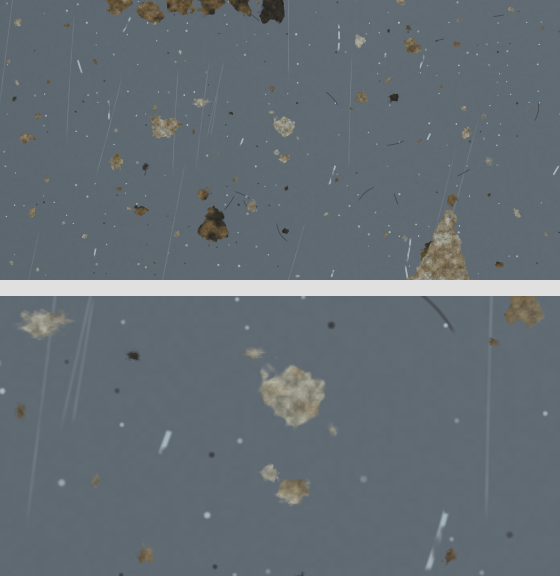
Top: the whole. Bottom: its middle third, enlarged.
Reproduce this texture procedurally as a WebGL 1 fragment shader.

```glsl
precision highp float;
// Brown and pale mineral crumbs, bright glints and faint scratches on slate-grey glass.
uniform vec2 u_resolution;

const vec3 GLASS = vec3(0.375, 0.415, 0.450);
const vec3 UMBER = vec3(0.17, 0.16, 0.135);
const vec3 BROWN = vec3(0.39, 0.32, 0.21);
const vec3 TAN = vec3(0.50, 0.455, 0.36);
const vec3 PALE = vec3(0.60, 0.595, 0.54);
const vec3 GLINT = vec3(0.72, 0.78, 0.81);
const vec3 FIBRE = vec3(0.21, 0.21, 0.22);
const float SOFTNESS = 0.004;
const float SCRATCH_OPACITY = 0.13;
const float SPECK_CELL = 0.036;
const float SPECK_CHANCE = 0.16;

float hash(vec2 p) {
  return fract(sin(dot(p, vec2(127.1, 311.7))) * 43758.5453);
}

vec2 hash2(vec2 p) {
  return vec2(hash(p), hash(p + 37.3));
}

float noise(vec2 p) {
  vec2 i = floor(p), f = fract(p);
  f = f * f * (3.0 - 2.0 * f);
  return mix(mix(hash(i), hash(i + vec2(1.0, 0.0)), f.x),
             mix(hash(i + vec2(0.0, 1.0)), hash(i + 1.0), f.x), f.y);
}

float fbm(vec2 p) {
  return 0.53 * noise(p) + 0.3 * noise(p * 2.1 + 5.7) + 0.17 * noise(p * 4.3 + 9.2);
}

float softEdge() {
  return max(SOFTNESS, 1.0 / u_resolution.y);
}

vec3 crumbColour(float tone, vec2 p) {
  float t = clamp(tone + 0.5 * (noise(p * 45.0) - 0.5), 0.0, 1.0);
  vec3 c = mix(UMBER, BROWN, smoothstep(0.05, 0.35, t));
  c = mix(c, TAN, smoothstep(0.35, 0.65, t));
  c = mix(c, PALE, smoothstep(0.65, 0.95, t));
  return c * (0.68 + 0.64 * fbm(p * 110.0));
}

// Ragged crumb around the local origin of q
vec3 addCrumb(vec3 base, vec2 p, vec2 q, float radius, float tone, float seed) {
  if (length(q) > radius * 2.2) return base;
  float a = seed * 6.283;
  vec2 r = vec2(q.x * cos(a) - q.y * sin(a), q.x * sin(a) + q.y * cos(a));
  r.y *= 1.0 + 0.6 * fract(seed * 7.0);
  float outline = radius * (0.35 + 1.3 * fbm(r / radius * 1.5 + seed * 50.0));
  float blur = softEdge() * (0.7 + fract(seed * 13.0));
  float mask = 1.0 - smoothstep(-blur, blur, length(r) - outline);
  return mix(base, crumbColour(tone, p), mask * 0.95);
}

vec3 addCrumbLayer(vec3 base, vec2 p, float cell, float radius, float chance) {
  vec2 home = floor(p / cell);
  for (int j = -1; j <= 1; j++) {
    for (int i = -1; i <= 1; i++) {
      vec2 id = home + vec2(float(i), float(j));
      vec2 key = id + cell * 91.0;
      if (hash(key + 3.1) > chance) continue;
      vec2 centre = (id + 0.15 + 0.7 * hash2(key)) * cell;
      float size = radius * mix(0.55, 1.3, hash(key + 8.4));
      base = addCrumb(base, p, p - centre, size, hash(key + 5.9), hash(key + 12.7));
    }
  }
  return base;
}

// Tapered, slightly bent line; the angle is measured from the vertical
float stroke(vec2 q, float angle, float halfLength, float width, float bend) {
  float along = dot(q, vec2(sin(angle), cos(angle)));
  float across = dot(q, vec2(cos(angle), -sin(angle))) + bend * along * along;
  return (1.0 - smoothstep(width * 0.3, width + softEdge() * 0.6, abs(across)))
       * (1.0 - smoothstep(0.7 * halfLength, halfLength, abs(along)));
}

vec3 addSpecks(vec3 base, vec2 p) {
  vec2 id = floor(p / SPECK_CELL);
  float crowd = 0.4 + 1.2 * noise(p * 4.0 + 2.0);
  if (hash(id + 71.0) > SPECK_CHANCE * crowd) return base;
  vec2 q = p - (id + 0.25 + 0.5 * hash2(id + 20.0)) * SPECK_CELL;
  float size = mix(0.001, 0.004, pow(hash(id + 44.0), 3.0));
  float mask = 1.0 - smoothstep(size * 0.4, size + softEdge() * 0.8, length(q));
  vec3 colour = hash(id + 55.0) < 0.22 ? FIBRE : GLINT;
  return mix(base, colour, mask * mix(0.3, 0.9, hash(id + 66.0)));
}

void main() {
  vec2 p = gl_FragCoord.xy / u_resolution.y;
  float width = u_resolution.x / u_resolution.y;

  // Glass with a slow drift in brightness
  vec3 colour = GLASS + 0.014 * (noise(p * 1.6) - 0.5) + 0.012 * (p.x / width - 0.5);
  colour += 0.010 * (noise(p * 130.0) - 0.5);

  // Long scratches, short glints and dark fibres
  for (int i = 0; i < 14; i++) {
    vec2 key = vec2(float(i), 4.0);
    vec2 q = p - hash2(key) * vec2(width, 1.0);
    float h = hash(key + 9.0), g = hash(key + 17.0);
    float scratch = stroke(q, 0.3 * h, mix(0.08, 0.3, g), 0.001, 0.1 * (h - 0.5));
    colour = mix(colour, GLINT, scratch * SCRATCH_OPACITY * (0.5 + noise(p * 25.0)));
    q = p - hash2(key + 30.0) * vec2(width, 1.0);
    float glint = stroke(q, 0.9 * (g - 0.35), mix(0.015, 0.06, h * h), 0.003, 2.0 * (h - 0.5));
    colour = mix(colour, GLINT, glint * smoothstep(0.2, 0.65, noise(p * 75.0)) * 0.8);
    q = p - hash2(key + 60.0) * vec2(width, 1.0);
    float fibre = stroke(q, 6.3 * h, mix(0.012, 0.045, g), 0.0012, 14.0 * (g - 0.5));
    colour = mix(colour, FIBRE, fibre * 0.5);
  }

  // Crumbs from fine to coarse
  colour = addSpecks(colour, p);
  colour = addCrumbLayer(colour, p, 0.095, 0.009, 0.30);
  colour = addCrumbLayer(colour, p, 0.19, 0.020, 0.42);
  colour = addCrumbLayer(colour, p, 0.46, 0.046, 0.50);

  // Clump along the upper edge, darkening to the right
  for (int i = 0; i < 6; i++) {
    float k = float(i);
    vec2 centre = vec2(width * (0.21 + 0.055 * k), 0.955 + 0.05 * hash(vec2(k, 81.0)));
    colour = addCrumb(colour, p, p - centre, 0.05, 0.48 - 0.09 * k, hash(vec2(k, 93.0)));
  }

  // Pale wedge rising from the lower edge
  vec2 w = p - vec2(width * 0.785, 0.0);
  float wedge = abs(w.x - 0.12 * w.y) + 0.38 * w.y - 0.105 + 0.05 * (fbm(p * 22.0) - 0.5);
  float wedgeMask = 1.0 - smoothstep(-softEdge(), softEdge(), max(wedge, w.y - 0.25));
  colour = mix(colour, crumbColour(0.72, p), wedgeMask * 0.95);

  gl_FragColor = vec4(colour, 1.0);
}
```
